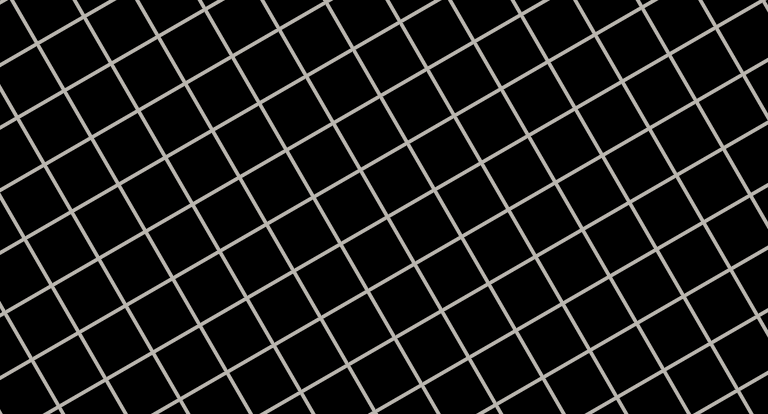
Reproduce this pattern procedurally as a Shadertoy shader.

```glsl
// Lengths are fractions of the canvas height.
const float CELL_SIZE = 0.1309;
const float LINE_WIDTH = 0.0090;
const float TILT = radians(30.0);
const vec2 CROSSING = vec2(0.0085, -0.0240); // one crossing, from the centre
const vec3 GROUND_COLOR = vec3(0.0);
const vec3 LINE_COLOR = vec3(0.73, 0.715, 0.685);

// Coordinates along the two line directions of the tilted grid
vec2 toGrid(vec2 p) {
    float c = cos(TILT), s = sin(TILT);
    return vec2(c * p.x + s * p.y, c * p.y - s * p.x);
}

// Distance to the centre of the nearest line in either direction
float gridDistance(vec2 p) {
    vec2 d = abs(fract(p / CELL_SIZE + 0.5) - 0.5) * CELL_SIZE;
    return min(d.x, d.y);
}

void mainImage(out vec4 fragColor, in vec2 fragCoord) {
    float pixel = 1.0 / iResolution.y;
    vec2 p = (fragCoord - 0.5 * iResolution.xy) * pixel;

    // Line coverage with a one-pixel soft edge
    float edge = gridDistance(toGrid(p - CROSSING)) - 0.5 * LINE_WIDTH;
    float coverage = clamp(0.5 - edge / pixel, 0.0, 1.0);

    fragColor = vec4(mix(GROUND_COLOR, LINE_COLOR, coverage), 1.0);
}
```
